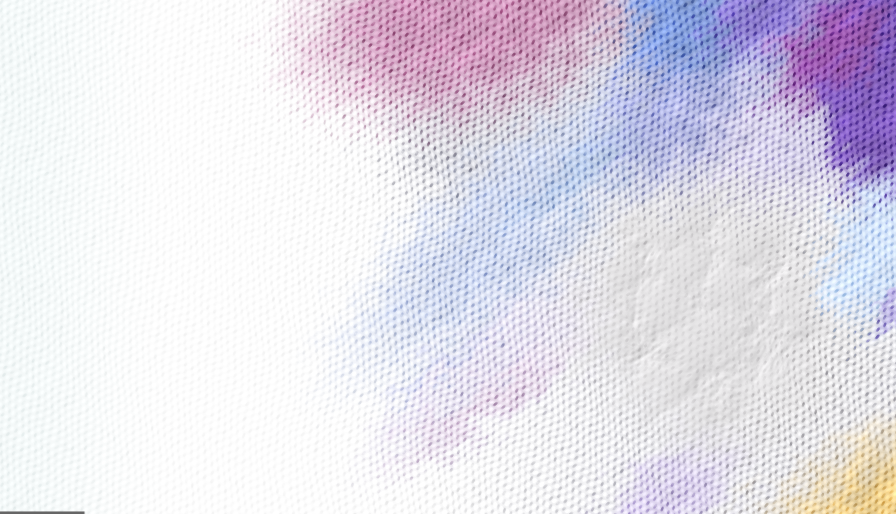
Reproduce this texture procedurally as a Shadertoy shader.

```glsl
// Woven canvas with dry diagonal brush strokes of pink, blue, violet and ochre on white.
#define THREAD vec2(0.0150, 0.0132) // spacing along and across the weave rows
#define WEAVE_ANGLE -0.53    // tilt of the weave rows
#define BRUSH_ANGLE 0.66     // direction of the bristles
#define RAGGED 0.10          // length of the torn stroke ends
#define BLOTCH 0.13          // size of the uneven stroke borders
#define WEAVE_DEPTH 1.9      // how much deeper the colour is in the pits
#define CROWN_LIGHT 0.06     // light on the raised threads
#define RIDGE_DEPTH 0.38     // relief of the thick paint

mat2 axes(float a) {
    float c = cos(a), s = sin(a);
    return mat2(c, -s, s, c);
}

vec2 hash2(vec2 p) {
    vec3 q = fract(p.xyx * vec3(0.1031, 0.1030, 0.0973));
    q += dot(q, q.yzx + 33.33);
    return fract((q.xx + q.yz) * q.zy);
}

// Distance to the nearest scattered point, about 0 to 1
float cellular(vec2 p) {
    vec2 cell = floor(p), f = p - cell;
    float nearest = 2.0;
    for (int y = -1; y <= 1; y++)
        for (int x = -1; x <= 1; x++) {
            vec2 o = vec2(x, y);
            vec2 d = o + hash2(cell + o + 40.0) - f;
            nearest = min(nearest, dot(d, d));
        }
    return sqrt(nearest);
}

float layeredCells(vec2 p) {
    return 0.5 * cellular(p) + 0.3 * cellular(p * 2.1 + 7.0) + 0.2 * cellular(p * 4.3 + 19.0);
}

// Elliptical coverage with a soft border
float patchMask(vec2 p, vec2 center, vec2 radius, float angle, float soft) {
    float d = length(axes(angle) * (p - center) / radius);
    return 1.0 - smoothstep(1.0 - soft, 1.0 + soft, d);
}

void stroke(inout vec3 col, vec2 p, vec2 center, vec2 radius, float angle, float soft, vec3 tint) {
    col = mix(col, tint, patchMask(p, center, radius, angle, soft));
}

// Staggered threads from crossed waves: x is the dark pit, y the lit crown
vec2 weave(vec2 p) {
    vec2 q = axes(WEAVE_ANGLE) * p / THREAD;
    q += 0.35 * sin(q.yx * 0.23 + 1.7 * sin(q * 0.09)) + 0.12 * sin(q.yx * 1.1 + q * 0.6);
    float height = cos(6.2832 * q.x) * cos(3.1416 * q.y);
    float groove = 0.5 - 0.5 * cos(6.2832 * (q.y + 0.12 * sin(6.2832 * q.x)));
    float grain = cellular(q * vec2(0.8, 1.1) + 60.0);
    float pit = smoothstep(0.05, 0.95, -height) * (0.35 + 1.2 * grain) + 0.32 * groove * grain;
    float crown = smoothstep(0.0, 1.0, height);
    return vec2(pit, crown);
}

// Short creases of dried paint, broken by smooth areas
float ridges(vec2 p) {
    vec2 q = axes(0.75) * p;
    q += 0.012 * sin(q.yx * 27.0 + 2.0 * sin(q * 19.0));
    return layeredCells(q * vec2(13.0, 19.0)) * smoothstep(0.1, 0.7, cellular(p * 9.0));
}

void mainImage(out vec4 fragColor, in vec2 fragCoord) {
    vec2 p = fragCoord / iResolution.y;
    vec2 threads = weave(p);

    // Streaks along the bristles and blotches break the stroke borders
    vec2 along = vec2(cos(BRUSH_ANGLE), sin(BRUSH_ANGLE));
    vec2 brush = axes(BRUSH_ANGLE) * p;
    float streak = layeredCells(brush * vec2(5.0, 32.0)) - 0.42;
    float mottle = layeredCells(brush * vec2(13.0, 20.0) + 5.0) - 0.42;
    vec2 b = p + along * RAGGED * streak + BLOTCH * mottle * vec2(0.9, -0.5);
    b += 0.025 * (threads.x - 0.3);

    // Bright ground, cooler at the left rim and shaded to the right
    vec3 col = mix(vec3(0.955, 0.975, 0.975), vec3(0.995), smoothstep(0.0, 0.35, p.x));
    col = mix(col, vec3(0.89, 0.89, 0.91), smoothstep(0.65, 1.4, p.x + 0.2 * (p.y - 0.5)));

    // Pink fading into a grey wash at the top
    stroke(col, b, vec2(1.05, 0.83), vec2(0.29, 0.18), 0.6, 0.35, vec3(0.82, 0.82, 0.85));
    stroke(col, b, vec2(0.92, 0.98), vec2(0.29, 0.17), 0.25, 0.55, vec3(0.79, 0.56, 0.71));

    // Pale blue and lilac sweeps through the middle
    stroke(col, b, vec2(1.04, 0.58), vec2(0.38, 0.13), 0.70, 0.55, vec3(0.79, 0.83, 0.93));
    stroke(col, b, vec2(1.16, 0.68), vec2(0.17, 0.045), 0.66, 0.70, vec3(0.70, 0.78, 0.91));
    stroke(col, b, vec2(0.92, 0.33), vec2(0.14, 0.015), 0.64, 0.80, vec3(0.76, 0.81, 0.94));
    stroke(col, b, vec2(0.99, 0.30), vec2(0.25, 0.08), 0.65, 0.70, vec3(0.89, 0.87, 0.94));
    stroke(col, b, vec2(0.96, 0.22), vec2(0.17, 0.03), 0.60, 0.80, vec3(0.90, 0.84, 0.91));
    stroke(col, b, vec2(1.31, 0.03), vec2(0.14, 0.07), 0.70, 0.70, vec3(0.84, 0.80, 0.92));

    // Blue and violet mass at the upper right
    stroke(col, b, vec2(1.39, 0.82), vec2(0.26, 0.17), 1.10, 0.40, vec3(0.66, 0.68, 0.87));
    stroke(col, b, vec2(1.33, 0.96), vec2(0.11, 0.10), 0.70, 0.60, vec3(0.48, 0.59, 0.85));
    stroke(col, b, vec2(1.53, 0.73), vec2(0.21, 0.12), 0.75, 0.50, vec3(0.81, 0.79, 0.90));
    stroke(col, b, vec2(1.49, 0.98), vec2(0.11, 0.07), 0.60, 0.60, vec3(0.52, 0.45, 0.80));
    stroke(col, b, vec2(1.73, 0.82), vec2(0.28, 0.14), 1.80, 0.30, vec3(0.47, 0.33, 0.71));
    stroke(col, b, vec2(1.61, 0.90), vec2(0.11, 0.06), 0.80, 0.70, vec3(0.58, 0.31, 0.66));

    // Thick off-white patch, then sky blue and ochre beside it
    stroke(col, b, vec2(1.41, 0.39), vec2(0.31, 0.25), -0.5, 0.35, vec3(0.88, 0.875, 0.88));
    stroke(col, b, vec2(1.71, 0.51), vec2(0.14, 0.09), 1.50, 0.45, vec3(0.80, 0.87, 0.97));
    stroke(col, b, vec2(1.75, 0.40), vec2(0.06, 0.025), 0.70, 0.60, vec3(0.69, 0.65, 0.87));
    stroke(col, b, vec2(1.76, 0.00), vec2(0.28, 0.13), 0.50, 0.75, vec3(0.92, 0.79, 0.51));

    // Uneven pigment, stronger where the paint is saturated
    float pigment = max(col.r, max(col.g, col.b)) - min(col.r, min(col.g, col.b));
    col *= 1.0 + pigment * (0.8 * mottle + 0.7 * streak);

    // Pits deepen the local colour; the thick patch buries the weave
    float thick = patchMask(b, vec2(1.37, 0.38), vec2(0.22, 0.22), 0.0, 0.35);
    float relief = (1.0 - 0.75 * thick) * mix(0.35, 1.0, smoothstep(0.5, 1.0, p.x + 0.2 * p.y));
    float depth = WEAVE_DEPTH * relief / (1.0 + 4.0 * pigment);
    col = pow(clamp(col, 0.02, 0.995), vec3(1.0 + depth * (threads.x - 0.27)));
    col *= 1.0 + CROWN_LIGHT * relief * (threads.y - 1.3 * threads.x);

    // Side-lit ridges of the thick paint
    float slope = ridges(p + vec2(-0.004, 0.004)) - ridges(p);
    col += RIDGE_DEPTH * thick * clamp(slope, -0.2, 0.2);

    // Thin shadow bar in the lower left corner
    float bar = (1.0 - smoothstep(0.162, 0.167, p.x)) * (1.0 - smoothstep(0.003, 0.007, p.y));
    col = mix(col, vec3(0.4), bar);

    fragColor = vec4(clamp(col, 0.0, 1.0), 1.0);
}
```
